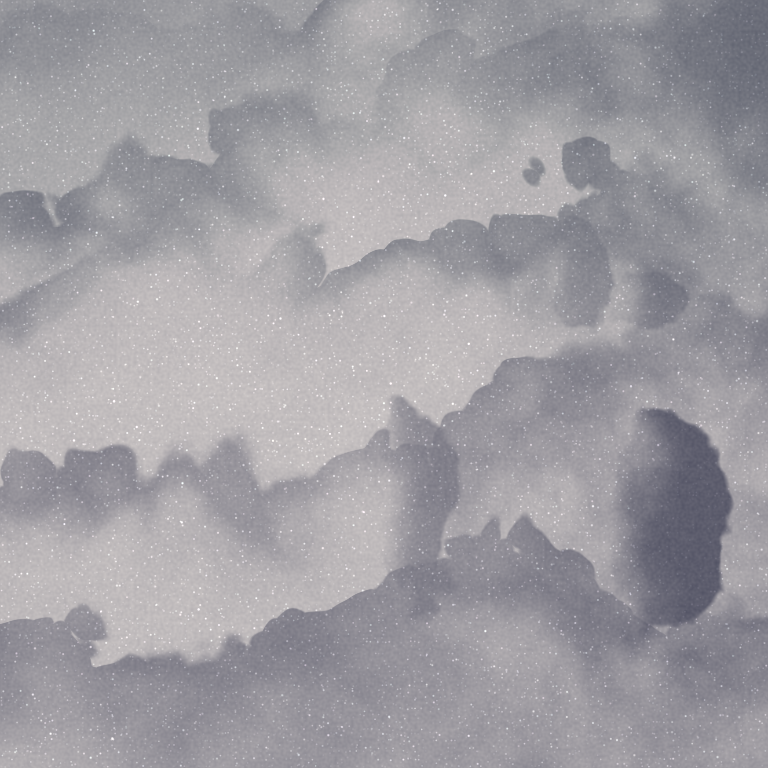
This texture is drawn by a WebGL 2 fragment shader. Its source:

```glsl
#version 300 es
precision highp float;

uniform vec2 u_resolution;
out vec4 fragColor;

vec2 hash2(vec2 p) {
    vec3 q = fract(p.xyx * vec3(0.1031, 0.1030, 0.0973));
    q += dot(q, q.yzx + 33.33);
    return fract((q.xx + q.yz) * q.zy);
}

float gradientNoise(vec2 p) {
    vec2 cell = floor(p), f = fract(p);
    vec2 u = f * f * f * (f * (f * 6.0 - 15.0) + 10.0);
    vec4 corner;
    for (int i = 0; i < 4; i++) {
        vec2 o = vec2(i & 1, i >> 1);
        float angle = 6.2832 * hash2(cell + o + 57.0).x;
        corner[i] = dot(vec2(cos(angle), sin(angle)), f - o);
    }
    return 1.4 * mix(mix(corner.x, corner.y, u.x), mix(corner.z, corner.w, u.x), u.y);
}

float fbm(vec2 p) {
    float sum = 0.0, amp = 0.5;
    for (int i = 0; i < 4; i++) {
        sum += amp * gradientNoise(p);
        p = mat2(1.6, 1.2, -1.2, 1.6) * p + 7.3;
        amp *= 0.5;
    }
    return sum;
}

// Rounded lobes separated by creases
float billow(vec2 p) {
    return abs(gradientNoise(p)) + 0.45 * abs(gradientNoise(p * 2.3 + 4.7))
         + 0.15 * abs(gradientNoise(p * 5.1 + 9.2));
}

// Shadowed pit: fades in from the left, ends at a crisp right rim
float hollow(vec2 p, vec2 center, vec2 size) {
    vec2 warp = vec2(fbm(p * 9.0), fbm(p * 9.0 + 31.0));
    vec2 q = (p - center) / size + 0.8 * warp;
    return smoothstep(0.0, 0.15, 1.0 - length(q)) * smoothstep(-1.1, 0.3, q.x);
}

// Overlapping snow banks, dark at the crest and paler toward the foot
float snowBanks(vec2 p) {
    float light = 0.55 + 0.15 * fbm(p * 4.0);
    vec2 bent = p + 0.04 * vec2(fbm(p * 5.0), fbm(p * 5.0 + 19.0));
    float right = smoothstep(0.45, 0.85, p.x);
    for (int i = 0; i < 5; i++) {
        float layer = float(i), seed = layer * 13.7 + 2.0;
        float rise = i == 0 || i == 4 ? 0.0 : 0.16 * smoothstep(0.4, 0.9, p.x);
        float crest = 0.94 - 0.19 * layer + rise
                    + 0.13 * gradientNoise(vec2(bent.x * 2.6, seed));
        float depth = crest + 0.11 * billow(bent * 5.0 + seed) - bent.y;
        float softness = mix(0.003, 0.024, smoothstep(-0.15, 0.35, gradientNoise(p * 4.0 + seed)));
        float cover = smoothstep(-softness, softness, depth);
        cover *= mix(0.3, 1.0, smoothstep(-0.3, 0.3, gradientNoise(p * 2.2 + seed * 3.0) + 0.14 * layer - 0.1));
        float foot = i == 4 ? 0.6 : mix(1.0, 0.64, right);
        float shade = mix(0.34, foot, smoothstep(-0.01, 0.19, depth));
        shade += 0.18 * fbm(bent * 6.0 + seed) - 0.12 * (billow(bent * 6.0 - seed) - 0.4);
        light = mix(light, shade, cover);
    }
    // Knobbly clumps on the right
    return light - 0.22 * right * (0.4 - billow(bent * 9.0 + 5.0));
}

// Sparse bright crystals, one candidate per grid cell
float crystals(vec2 p, float cells, float radius, float pixel) {
    vec2 id = floor(p * cells);
    vec2 center = (id + 0.25 + 0.5 * hash2(id)) / cells;
    float strength = pow(hash2(id + 91.0).x, 10.0);
    float dist = length(p - center);
    return strength * (1.0 - smoothstep(max(radius - pixel, 0.0), radius + pixel, dist));
}

void main() {
    float pixel = 1.0 / u_resolution.y;
    vec2 p = gl_FragCoord.xy * pixel;

    float light = snowBanks(p);

    // Broad glow and shaded upper right corner
    light += 0.16 * exp(-9.0 * dot(p - vec2(0.45, 0.62), p - vec2(0.45, 0.62)));
    light = 0.6 + (light - 0.6) * 1.12;
    light -= 0.6 * max(light - 0.82, 0.0);
    float corner = length((p - vec2(1.02, 0.96)) * vec2(1.0, 0.75)) + 0.1 * fbm(p * 6.0);
    light = mix(light, 0.06, 0.85 * (1.0 - smoothstep(0.04, 0.19, corner)));

    // Deep pits
    light = mix(light, -0.08, 0.95 * hollow(p, vec2(0.87, 0.32), vec2(0.085, 0.16)));
    light = mix(light, 0.26, 0.75 * hollow(p, vec2(0.54, 0.34), vec2(0.055, 0.15)));
    light = mix(light, 0.12, 0.6 * hollow(p, vec2(0.84, 0.61), vec2(0.06, 0.045)));
    light = mix(light, 0.2, 0.6 * hollow(p, vec2(0.76, 0.64), vec2(0.04, 0.08)));

    // Fine granular surface
    light += 0.08 * gradientNoise(p * 230.0) + 0.03 * gradientNoise(p * 95.0);

    vec3 color = mix(vec3(0.38, 0.38, 0.44), vec3(0.78, 0.76, 0.76), light);
    color += vec3(-0.008, 0.004, -0.004) * smoothstep(0.4, 0.8, p.y) * (1.0 - smoothstep(0.7, 0.9, light));

    float glint = 0.3 * crystals(p, 125.0, 0.0009, pixel)
                + 0.22 * crystals(p + 3.1, 210.0, 0.0006, pixel)
                + 0.42 * crystals(p + 7.7, 37.0, 0.0012, pixel);
    vec3 tint = 0.92 + 0.16 * vec3(hash2(floor(p * 125.0) + 23.0), 0.5);
    color += glint * tint * mix(0.3, 1.0, smoothstep(0.0, 0.4, light));

    fragColor = vec4(clamp(color, 0.0, 1.0), 1.0);
}
```
